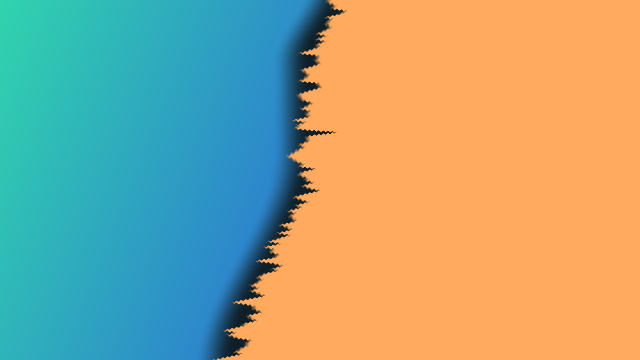
This background is drawn by a Shadertoy shader. Its source:

```glsl
// A teal to blue gradient, covered from the right by an orange sheet with a torn, shadowed edge.
#define GREEN vec3(0.19, 0.83, 0.68)
#define BLUE vec3(0.175, 0.52, 0.80)
#define ORANGE vec3(1.0, 0.665, 0.37)
#define SHADOW vec3(0.05, 0.09, 0.11)
#define TEETH 62.0
#define TOOTH_TILT 0.07
#define SCALLOPS 880.0
#define EDGE_SOFTNESS 0.006

float hash(float n) {
    return fract(sin(n * 127.1) * 4375.85);
}

// Smooth value noise from -1 to 1
float noise(float x) {
    float cell = floor(x);
    float f = fract(x);
    return mix(hash(cell), hash(cell + 1.0), f * f * (3.0 - 2.0 * f)) * 2.0 - 1.0;
}

// Mean horizontal position of the tear at height y
float tearCenter(float y) {
    return 0.362 + 0.121 * smoothstep(-0.02, 0.58, y)
                 + 0.053 * smoothstep(0.83, 1.05, y);
}

// Length of the teeth: longest above the middle, longer again near the bottom
float tearRoughness(float y) {
    float band = (y - 0.62) / 0.075;
    return 0.022 + 0.022 * exp(-band * band) + 0.012 * (1.0 - smoothstep(0.28, 0.4, y));
}

void mainImage(out vec4 fragColor, in vec2 fragCoord) {
    vec2 uv = fragCoord / iResolution.xy;

    // Diagonal gradient
    float slope = (uv.x + 0.225 * (1.0 - uv.y)) / 0.55;
    vec3 color = mix(GREEN, BLUE, clamp(slope, 0.0, 1.0));

    // Soft shadow cast along the tear
    float offset = uv.x - tearCenter(uv.y);
    float shade = smoothstep(-0.058, 0.0, offset);
    color = mix(color, SHADOW, 0.93 * shade);

    // Tilted, scalloped teeth
    float row = uv.y - TOOTH_TILT * offset + 0.0018 * sin(uv.x * SCALLOPS);
    float teeth = 0.75 * noise(row * TEETH) + 0.45 * noise(row * TEETH * 2.1 + 37.0);
    float dist = offset - tearRoughness(uv.y) * teeth;

    // Orange sheet
    color = mix(color, ORANGE, smoothstep(-EDGE_SOFTNESS, EDGE_SOFTNESS, dist));
    fragColor = vec4(color, 1.0);
}
```
